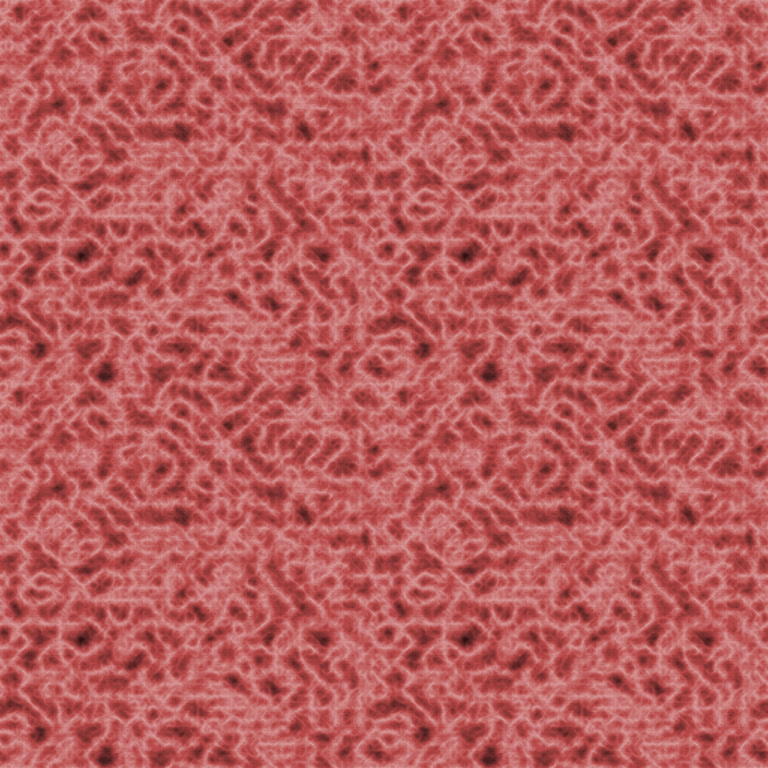
This texture is drawn by a WebGL 2 fragment shader. Its source:

```glsl
#version 300 es
precision highp float;

uniform vec2 u_resolution;
out vec4 fragColor;

uint hash(uvec3 v) {
    uint h = v.x * 1597u + v.y * 51749u + v.z * 3571u + 977u;
    h = (h ^ (h >> 16)) * 73244475u;
    h = (h ^ (h >> 15)) * 668265u;
    return h ^ (h >> 16);
}

// One of eight directions per lattice corner, slightly stronger vertically
vec2 cornerGradient(vec2 corner, float period) {
    uvec2 wrapped = uvec2(mod(corner, period));
    float angle = float(hash(uvec3(wrapped, uint(period))) >> 8 & 7u) * 0.785398;
    return round(1.4 * vec2(cos(angle), sin(angle))) * vec2(0.9, 1.05);
}

// Gradient noise that wraps after a whole number of cells
float wrappedNoise(vec2 p, float period) {
    vec2 cell = floor(p);
    vec2 f = p - cell;
    vec2 fade = f * f * f * (f * (f * 6.0 - 15.0) + 10.0);
    vec2 right = vec2(1.0, 0.0);
    vec2 up = vec2(0.0, 1.0);
    float bottomLeft = dot(cornerGradient(cell, period), f);
    float bottomRight = dot(cornerGradient(cell + right, period), f - right);
    float topLeft = dot(cornerGradient(cell + up, period), f - up);
    float topRight = dot(cornerGradient(cell + 1.0, period), f - 1.0);
    return mix(mix(bottomLeft, bottomRight, fade.x),
               mix(topLeft, topRight, fade.x), fade.y);
}

// Folded octaves: zero crossings become thin veins
float turbulence(vec2 tile) {
    float sum = 0.0;
    float amplitude = 1.0;
    float period = 16.0;
    for (int octave = 0; octave < 4; octave++) {
        sum += amplitude * abs(wrappedNoise(tile * period, period));
        amplitude *= 0.5;
        period *= 2.0;
    }
    return sum;
}

// Red of constant saturation at the given lightness
vec3 redShade(float lightness) {
    float halfChroma = 0.22 * (1.0 - abs(2.0 * lightness - 1.0));
    return lightness + halfChroma * vec3(1.0, -1.0, -1.0);
}

void main() {
    // Two repeats across and two down
    vec2 tile = fract(gl_FragCoord.xy / u_resolution * 2.0);

    // Pale veins fall off to dark hollows
    float lightness = clamp(0.74 - 0.49 * turbulence(tile), 0.0, 1.0);
    fragColor = vec4(redShade(lightness), 1.0);
}
```
